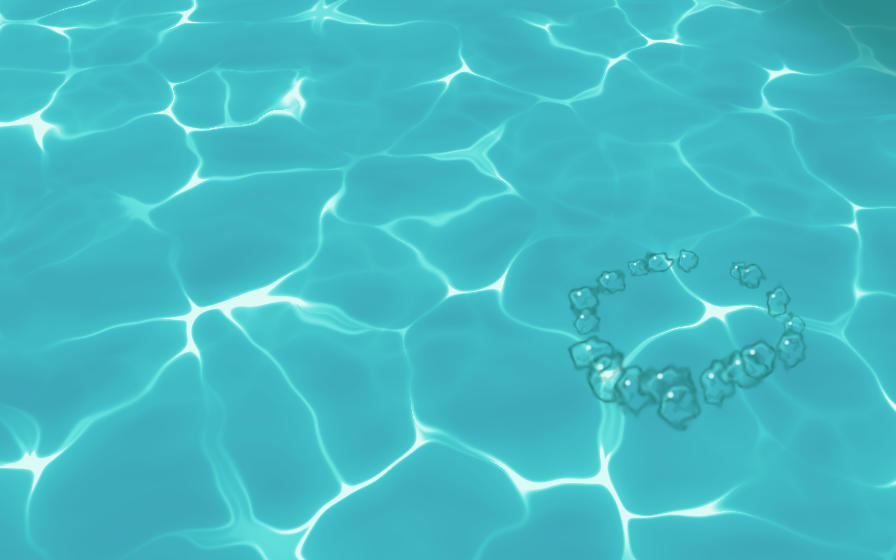
Give the GLSL for this texture, as a Shadertoy shader.

```glsl
// Sunlit pool water seen at a slant: a web of bright caustic lines over turquoise.
// The web is the smoothed cell borders of a noise-warped Voronoi pattern laid on
// a perspective plane; a loose ring of glassy bubbles floats at the right.

const vec3 DEEP  = vec3(0.24, 0.66, 0.725);
const vec3 WATER = vec3(0.25, 0.73, 0.77);
const vec3 PALE  = vec3(0.27, 0.78, 0.80);
const vec3 GLOW  = vec3(0.39, 0.88, 0.87);
const vec3 CORE  = vec3(0.86, 0.98, 0.96);
const vec3 SHADE = vec3(0.16, 0.53, 0.53);

const float HORIZON = 2.0;      // height of the vanishing line
const float CELLS = 3.1;        // caustic cells per canvas height at the bottom
const float LINE_WIDTH = 0.017; // in cells
const float LENS_WIDTH = 0.075; // widest split of a line, in cells
const vec2 RING_CENTER = vec2(1.22, 0.41);
const vec2 RING_RADII = vec2(0.195, 0.125);
const int BUBBLES = 19;
const float TAU = 6.2832;

vec2 hash2(vec2 p) {
    vec3 q = fract(p.xyx * vec3(0.1031, 0.1030, 0.0973));
    q += dot(q, q.yzx + 33.33);
    return fract((q.xx + q.yz) * q.zy);
}

float cornerSlope(vec2 cell, vec2 offset) {
    float a = TAU * hash2(cell + 71.0).x;
    return dot(vec2(cos(a), sin(a)), offset);
}

float gradientNoise(vec2 p) {
    vec2 i = floor(p), f = p - i, e = vec2(1.0, 0.0);
    vec2 u = f * f * f * (f * (f * 6.0 - 15.0) + 10.0);
    return mix(mix(cornerSlope(i, f), cornerSlope(i + e, f - e), u.x),
               mix(cornerSlope(i + e.yx, f - e.yx), cornerSlope(i + 1.0, f - 1.0), u.x), u.y);
}

vec2 warp(vec2 p) {
    vec2 broad = vec2(gradientNoise(p * 1.1 + 3.7), gradientNoise(p * 1.1 + 19.2));
    vec2 fine = vec2(gradientNoise(p * 3.3 + 41.0), gradientNoise(p * 3.3 + 57.0));
    return p + 0.38 * broad + 0.08 * fine;
}

// x: rounded distance to the nearest border, y: halo that piles up at junctions
vec2 cellBorders(vec2 p) {
    vec2 base = floor(p), f = p - base, nearest = vec2(0.0), home = vec2(0.0);
    float best = 9.0;
    for (int k = 0; k < 9; k++) {
        vec2 g = vec2(k % 3 - 1, k / 3 - 1);
        vec2 r = g + hash2(base + g) - f;
        if (dot(r, r) < best) { best = dot(r, r); nearest = r; home = g; }
    }
    float tight = 0.0, halo = 0.0;
    for (int k = 0; k < 25; k++) {
        vec2 g = home + vec2(k % 5 - 2, k / 5 - 2);
        vec2 r = g + hash2(base + g) - f, gap = r - nearest;
        if (dot(gap, gap) < 1e-4) continue;
        float d = dot(0.5 * (r + nearest), normalize(gap));
        tight += exp(-32.0 * d);
        halo += exp(-10.0 * d);
    }
    return vec2(max(-log(tight) / 32.0, 0.0), halo);
}

float caustics(vec2 p, float width) {
    vec2 border = cellBorders(warp(p));
    float strength = smoothstep(-0.42, 0.35, gradientNoise(p * 0.9 + 8.3));
    float lens = LENS_WIDTH * smoothstep(0.12, 0.5, gradientNoise(p * 1.2 + 27.0));
    float offset = (border.x - lens) / width;
    float line = exp(-offset * offset);
    float fill = (1.0 - smoothstep(lens - 0.02, lens + 0.02, border.x)) * smoothstep(0.0, 0.04, lens);
    float node = smoothstep(1.2, 2.0, border.y);
    return strength * (0.27 * min(border.y, 1.6) + 0.34 * line + 0.16 * fill)
         + line * node * (0.15 + 0.35 * strength);
}

vec3 waterColor(float light) {
    vec3 c = mix(DEEP, WATER, smoothstep(0.0, 0.24, light));
    c = mix(c, PALE, smoothstep(0.2, 0.45, light));
    c = mix(c, GLOW, smoothstep(0.4, 0.7, light));
    return mix(c, CORE, smoothstep(0.66, 1.08, light));
}

vec3 addBubbles(vec3 color, vec2 p) {
    for (int k = 0; k < BUBBLES; k++) {
        vec2 rnd = hash2(vec2(k, 5)), shape = hash2(vec2(k, 13));
        float a = TAU * (float(k) + 0.8 * rnd.x) / float(BUBBLES);
        float front = 0.5 - 0.5 * sin(a);
        vec2 center = RING_CENTER + RING_RADII * vec2(cos(a), sin(a)) * mix(1.0, 0.65 + 0.4 * rnd.y, front);
        float radius = mix(0.018, 0.036, front) * mix(0.75, 1.2, shape.x);
        vec2 q = (p - center) / radius;
        if (dot(q, q) > 6.0) continue;
        float swirl = gradientNoise(q * 1.5 + float(k) * 7.0);
        float d = length(q * vec2(mix(0.7, 1.15, shape.y), mix(1.15, 0.8, shape.y))) + 0.4 * swirl;
        float inside = 1.0 - smoothstep(0.9, 1.05, d);
        float rim = exp(-pow((d - 0.88) / 0.13, 2.0));
        float fold = smoothstep(0.05, 0.3, gradientNoise(q * 2.2 + 31.0 + float(k)));
        color = mix(color, SHADE, rim * (0.35 + 0.4 * shape.x) + 0.3 * inside * fold);
        color = mix(color, GLOW, 0.45 * exp(-pow((d - 0.62) / 0.12, 2.0)) * smoothstep(-0.4, 0.8, q.y - q.x));
        color = mix(color, CORE, 0.85 * (1.0 - smoothstep(0.06, 0.2, length(q - vec2(-0.3, 0.4)))));
    }
    return color;
}

void mainImage(out vec4 fragColor, in vec2 fragCoord) {
    vec2 p = fragCoord / iResolution.y, uv = fragCoord / iResolution.xy;
    float depth = HORIZON / (HORIZON - p.y);
    vec2 plane = CELLS * vec2((p.x - 0.8) * depth, HORIZON * depth);

    // Main web, a faint finer web, and drifting surface sheen
    float light = 0.08 + caustics(plane, LINE_WIDTH * mix(1.0, 1.7, p.y));
    float veil = smoothstep(-0.15, 0.45, gradientNoise(plane * 0.7 + 63.0));
    light += 0.15 * veil * min(cellBorders(warp(plane * 1.7 + 90.0)).y, 1.3);
    light += 0.13 * gradientNoise(plane * vec2(0.8, 1.3) + 12.0);
    light += 0.07 * gradientNoise(warp(plane) * vec2(1.6, 4.5));
    light += 0.11 * smoothstep(0.3, 1.0, uv.y) * (1.0 - 0.8 * uv.x);

    vec3 color = addBubbles(waterColor(light), p);
    color = mix(color, SHADE, 0.85 * smoothstep(1.76, 1.95, uv.x + uv.y));
    fragColor = vec4(color, 1.0);
}
```
